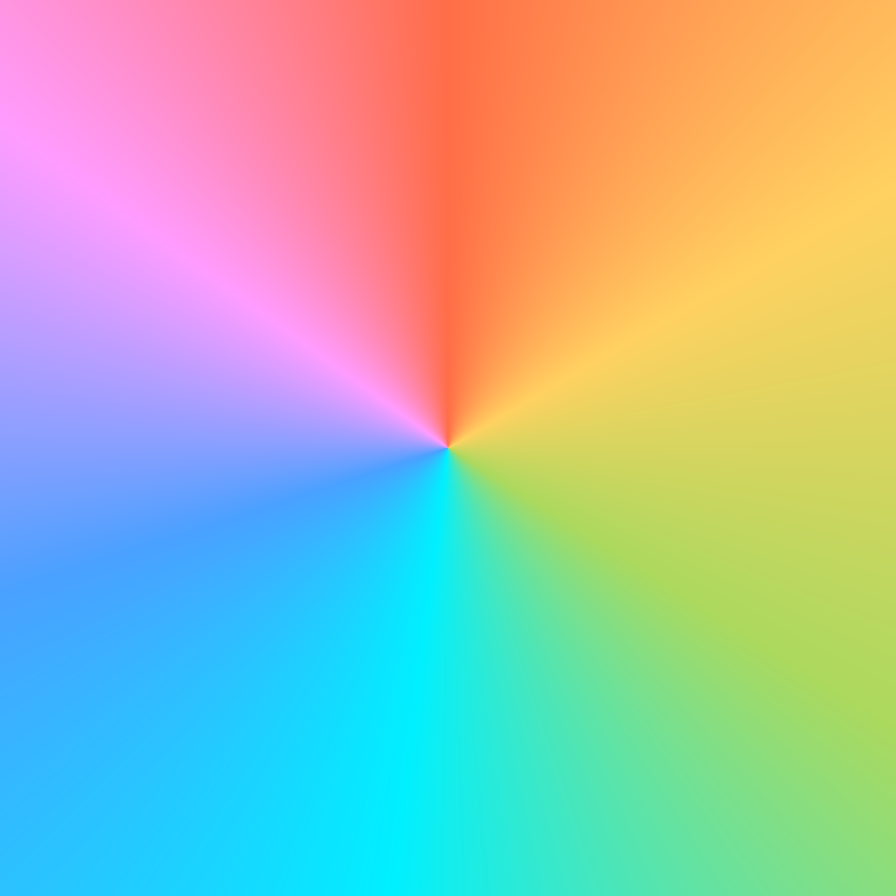
Give the GLSL for this background, as a WebGL 2 fragment shader.

```glsl
#version 300 es
precision highp float;

uniform vec2 u_resolution;
out vec4 fragColor;

const int STOPS = 7;

// Colour wheel, clockwise from the top; the last stop closes the loop
const vec3 wheel[STOPS] = vec3[](
    vec3(1.0, 0.43, 0.28),   // coral
    vec3(1.0, 0.82, 0.38),   // amber
    vec3(0.67, 0.85, 0.37),  // lime
    vec3(0.0, 0.94, 1.0),    // cyan
    vec3(0.29, 0.63, 1.0),   // blue
    vec3(1.0, 0.61, 1.0),    // pink
    vec3(1.0, 0.43, 0.28)
);
const float turns[STOPS] = float[](0.0, 0.165, 0.34, 0.52, 0.70, 0.85, 1.0);

// Piecewise linear blend of the stops at a fraction of a full turn
vec3 conicColor(float turn) {
    vec3 color = wheel[0];
    for (int i = 1; i < STOPS; i++) {
        float blend = clamp((turn - turns[i - 1]) / (turns[i] - turns[i - 1]), 0.0, 1.0);
        color = mix(color, wheel[i], blend);
    }
    return color;
}

// Sweep colour around the canvas centre
vec3 sweep(vec2 pixel) {
    vec2 p = (pixel - 0.5 * u_resolution) / min(u_resolution.x, u_resolution.y);
    p.y += 1e-6;  // keeps the angle defined at the exact centre
    return conicColor(fract(atan(p.x, p.y) / 6.28319));
}

void main() {
    // Four samples per pixel smooth the tip where all hues meet
    vec3 color = vec3(0.0);
    for (int i = 0; i < 4; i++) {
        vec2 offset = vec2(i % 2, i / 2) * 0.5 - 0.25;
        color += 0.25 * sweep(gl_FragCoord.xy + offset);
    }
    fragColor = vec4(color, 1.0);
}
```
